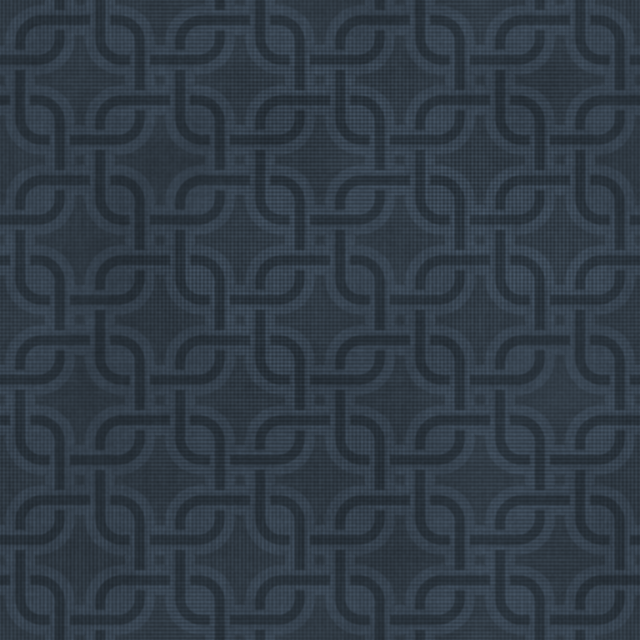
Reproduce this pattern procedurally as a three.js fragment shader.

```glsl
// Woven navy cloth with a lattice of interlaced rounded square rings.
// Rings sit on a checkerboard, so each cell meets just two of them; they pass
// over and under in turn. Wrapping noise and fine threads add the wear.
#define CELLS 8.0
#define THREADS 168.0
#define RING_HALF 0.75
#define RING_RADIUS 0.28
#define LINE_HALF 0.0625
#define BAND_HALF 0.1875
#define GAP_HALF 0.125
#define SOFTNESS 0.018
#define LINE_COLOR vec3(0.157, 0.193, 0.226)
#define GROUND_COLOR vec3(0.184, 0.223, 0.260)
#define BAND_COLOR vec3(0.215, 0.262, 0.310)
#define WEAVE 0.110

varying vec2 vUv;

float hash(vec2 p) {
  vec3 h = fract(vec3(p.xyx) * 0.1031);
  h += dot(h, h.yzx + 33.33);
  return fract((h.x + h.y) * h.z);
}

// Value noise from -1 to 1 that wraps after a whole number of cells.
float wrapNoise(vec2 uv, vec2 cells, float seed) {
  vec2 p = uv * cells;
  vec2 i = floor(p);
  vec2 f = fract(p);
  f = f * f * (3.0 - 2.0 * f);
  vec2 lo = mod(i, cells) + seed;
  vec2 hi = mod(i + 1.0, cells) + seed;
  float bottom = mix(hash(lo), hash(vec2(hi.x, lo.y)), f.x);
  float top = mix(hash(vec2(lo.x, hi.y)), hash(hi), f.x);
  return mix(bottom, top, f.y) * 2.0 - 1.0;
}

// Signed distance to the centre line of a ring.
float ringDistance(vec2 p) {
  vec2 d = abs(p) - RING_HALF + RING_RADIUS;
  return length(max(d, 0.0)) + min(max(d.x, d.y), 0.0) - RING_RADIUS;
}

float within(float d, float halfWidth) {
  return 1.0 - smoothstep(-SOFTNESS, SOFTNESS, d - halfWidth);
}

void main() {
  // Mirror odd cells so that the two rings lie at (0,0) and (1,1).
  vec2 p = vUv * CELLS;
  vec2 cell = floor(p);
  vec2 q = fract(p);
  bool mirrored = mod(cell.x + cell.y, 2.0) > 0.5;
  if (mirrored) q.x = 1.0 - q.x;
  float a = ringDistance(q);
  float b = ringDistance(q - 1.0);

  // Pale bands, and the overlap of both rings.
  float bandDistance = min(min(abs(a), abs(b)), max(a, b));
  vec3 color = mix(GROUND_COLOR, BAND_COLOR, within(bandDistance, BAND_HALF));

  // Dark lines: the lower one breaks off beside the upper one.
  bool aIsOver = (q.x > q.y) != mirrored;
  float over = abs(aIsOver ? a : b);
  float under = abs(aIsOver ? b : a);
  float line = max(within(over, LINE_HALF),
                   within(under, LINE_HALF) * (1.0 - within(over, GAP_HALF)));
  color = mix(color, LINE_COLOR, line);

  // Threads of uneven strength in both directions.
  vec2 thread = cos(6.28318 * THREADS * vUv);
  vec2 strength = 0.65 + 0.45 * vec2(wrapNoise(vUv, vec2(7.0), 11.0),
                                     wrapNoise(vUv, vec2(7.0), 37.0));
  color *= 1.0 + WEAVE * dot(thread, strength);

  // Cloudy wear, streaky yarn and fine grain.
  float wear = 0.055 * wrapNoise(vUv, vec2(5.0), 53.0)
             + 0.035 * wrapNoise(vUv, vec2(16.0), 71.0)
             + 0.030 * wrapNoise(vUv, vec2(THREADS, 20.0), 5.0)
             + 0.030 * wrapNoise(vUv, vec2(20.0, THREADS), 19.0)
             + 0.045 * wrapNoise(vUv, vec2(256.0), 3.0);
  gl_FragColor = vec4(color * (1.0 + wear), 1.0);
}
```
